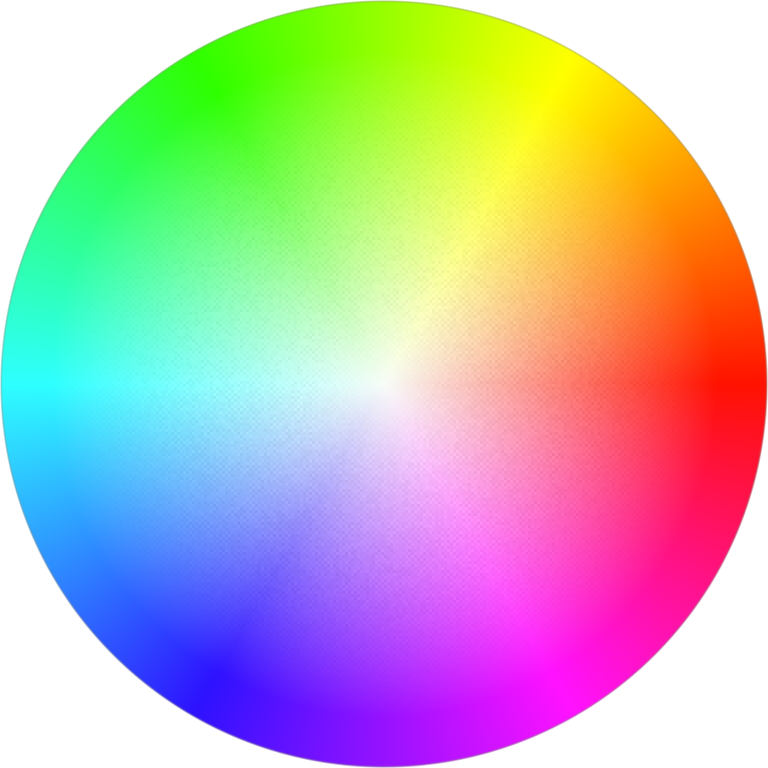
Reproduce this background procedurally as a three.js fragment shader.

```glsl
// A round colour wheel on white: hue turns with the angle, saturation grows
// with the radius, and a fine hashed grain dithers the pale inner area.
// A thin soft grey rim closes the disc.

varying vec2 vUv;

const float TAU = 6.2831853;
const vec2 WHEEL_CENTER = vec2(0.5);
const float WHEEL_RADIUS = 0.499;
const float EDGE_SOFTNESS = 0.0015;
const float GRAIN_CELLS = 256.0;
const float GRAIN_STRENGTH = 0.055;

const vec3 PAPER = vec3(1.0);
const vec3 HUB = vec3(0.97, 0.99, 0.97);
const vec3 RIM = vec3(0.55, 0.55, 0.52);
const vec3 HUE_FLOOR = vec3(0.18, 0.07, 0.0);

// Sine-free hash of a grid cell, from 0 to 1
float hash21(vec2 cell) {
  vec3 p = fract(vec3(cell.xyx) * 0.1031);
  p += dot(p, p.yzx + 33.33);
  return fract((p.x + p.y) * p.z);
}

// Six linear hue ramps; hue runs from 0 to 1, red first
vec3 hueColor(float hue, vec3 lowest) {
  vec3 ramp = abs(mod(hue * 6.0 + vec3(0.0, 4.0, 2.0), 6.0) - 3.0) - 1.0;
  return mix(lowest, vec3(1.0), clamp(ramp, 0.0, 1.0));
}

// Wheel colour at an offset from the hub, with radius scaled to 1
vec3 wheelColor(vec2 offset) {
  float hue = fract(atan(offset.y, offset.x + 1e-6) / TAU + 1.0);
  float saturation = clamp(length(offset) * 1.15, 0.0, 1.0);
  return mix(HUB, hueColor(hue, HUE_FLOOR), saturation);
}

// Alternating cells mixed with random ones, from -0.5 to 0.5
float ditherGrain(vec2 uv, float cells) {
  vec2 cell = floor(uv * cells);
  float checker = mod(cell.x + cell.y, 2.0);
  return mix(checker, hash21(cell), 0.6) - 0.5;
}

void main() {
  vec2 offset = (vUv - WHEEL_CENTER) / WHEEL_RADIUS;
  float radius = length(offset);
  float edge = (radius - 1.0) * WHEEL_RADIUS;

  // Disc, with grain fading out toward the saturated border
  vec3 color = wheelColor(offset);
  float grainFade = smoothstep(0.0, 0.25, radius) * (1.0 - smoothstep(0.45, 0.9, radius));
  color += ditherGrain(vUv, GRAIN_CELLS) * GRAIN_STRENGTH * grainFade;

  // Thin rim, then the paper outside
  float rim = smoothstep(-0.003, 0.0, edge);
  color = mix(color, RIM, rim * 0.5);
  float outside = smoothstep(-EDGE_SOFTNESS, EDGE_SOFTNESS, edge);
  color = mix(color, PAPER, outside);

  gl_FragColor = vec4(clamp(color, 0.0, 1.0), 1.0);
}
```
